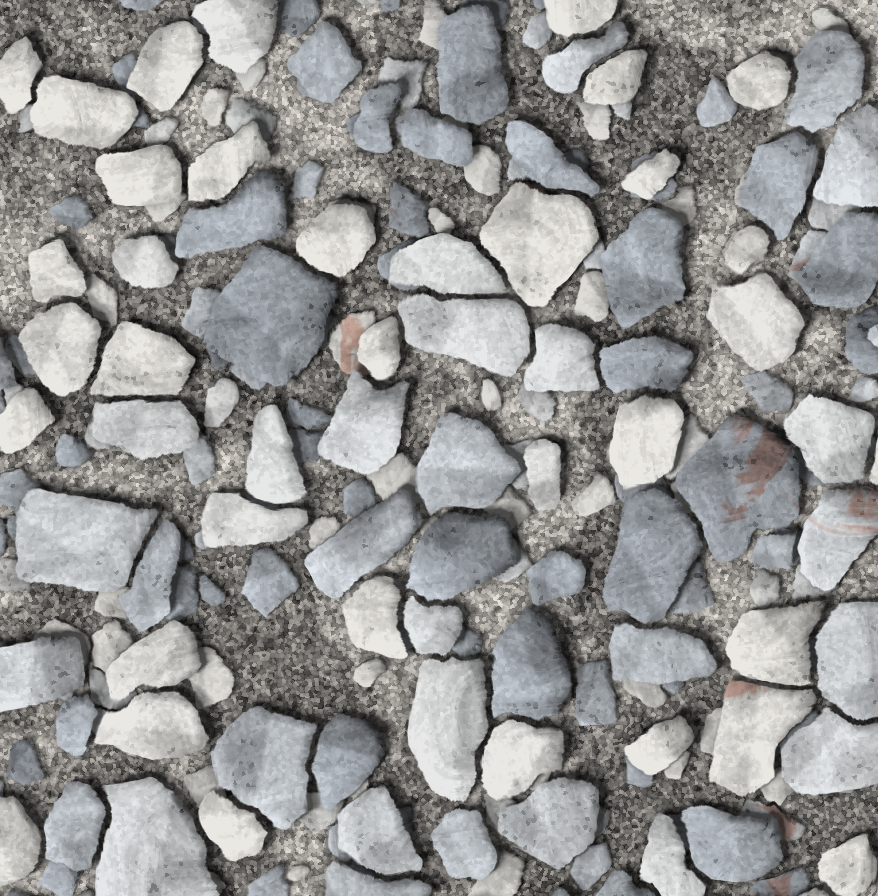
Give the GLSL for this texture, as a WebGL 2 fragment shader.

```glsl
#version 300 es
precision highp float;
// Exposed-aggregate concrete: angular pale stones set in gritty grey mortar.
// Stones are rounded polygons on jittered grids, clipped against neighbours,
// lit from the lower left; cellular grains and layered sines add the texture.
uniform vec2 u_resolution;
out vec4 fragColor;

const float TAU = 6.28318;
const vec2 SHADOW_DIR = vec2(0.8, 0.6);

struct Stone { float edge; vec2 local; vec3 seed; };

vec3 hash3(vec2 p) {
  vec3 q = fract(vec3(p.xyx) * vec3(0.1031, 0.1030, 0.0973));
  q += dot(q, q.yxz + 33.33);
  return fract((q.xxy + q.yzz) * q.zyx);
}

// Layered sines with domain warping, roughly -1..1
float ripples(vec2 p) {
  float sum = 0.0, amp = 0.55;
  for (int i = 0; i < 5; i++) {
    p = mat2(0.8, 0.6, -0.6, 0.8) * p * 1.75 + 2.3;
    p += sin(p.yx * 0.9 + 1.3);
    sum += amp * sin(p.x) * sin(p.y);
    amp *= 0.66;
  }
  return sum;
}

// Cellular noise: x = distance to the nearest grain, y = its random tone
vec2 grains(vec2 p) {
  vec2 cell = floor(p), best = vec2(9.0, 0.0);
  for (int y = -1; y <= 1; y++)
    for (int x = -1; x <= 1; x++) {
      vec2 id = cell + vec2(x, y);
      vec3 h = hash3(id + 57.0);
      float d = length(id + h.xy - p);
      if (d < best.x) best = vec2(d, h.z);
    }
  return best;
}

float smoothMax(float a, float b, float k) {
  float h = max(k - abs(a - b), 0.0) / k;
  return max(a, b) + 0.25 * k * h * h;
}

// Distance to an irregular six-sided stone, in grid units
float stoneDistance(vec2 p, vec3 seed) {
  float turn = seed.x * TAU, size = mix(0.31, 0.69, seed.y), d = -9.0;
  p = mat2(cos(turn), -sin(turn), sin(turn), cos(turn)) * p;
  vec2 radii = size * vec2(1.15, mix(0.48, 0.95, seed.z));
  for (int i = 0; i < 6; i++) {
    vec2 jitter = fract(seed.zx * (float(i) * 7.13 + 11.7) + seed.y * 5.3);
    float a = (float(i) + 0.75 * jitter.x) * TAU / 6.0;
    vec2 n = vec2(cos(a), sin(a));
    d = smoothMax(d, dot(p, n) - length(n * radii) * mix(0.68, 1.06, jitter.y), 0.08);
  }
  return d;
}

// Nearest stone of a jittered grid; touching stones are parted by a thin gap
Stone nearestStone(vec2 p, float density, float salt) {
  vec2 cell = floor(p);
  Stone s = Stone(4.0, vec2(0.0), vec3(0.0));
  float second = 4.0;
  for (int y = -1; y <= 1; y++)
    for (int x = -1; x <= 1; x++) {
      vec2 id = cell + vec2(x, y);
      vec3 place = hash3(id + salt), seed = hash3(id + salt + 131.0);
      if (place.z > density) continue;
      vec2 local = p - id - 0.5 - 0.7 * (place.xy - 0.5);
      float d = stoneDistance(local, seed);
      if (d < s.edge) { second = s.edge; s = Stone(d, local, seed); }
      else second = min(second, d);
    }
  s.edge = max(s.edge, 0.5 * (s.edge - second) + 0.03);
  return s;
}

// Shadow on the mortar: two offset copies of the stones plus contact shade
float stoneShadow(vec2 p, float edge, float density, float salt, float reach) {
  float nearEdge = nearestStone(p - SHADOW_DIR * reach * 0.5, density, salt).edge;
  float farEdge = nearestStone(p - SHADOW_DIR * reach, density, salt).edge;
  float shade = 0.6 * smoothstep(0.03, -0.03, nearEdge);
  shade += 0.4 * smoothstep(0.04, -0.04, farEdge);
  return clamp(shade + 0.3 * exp(-max(edge, 0.0) * 16.0), 0.0, 1.0);
}

vec3 stoneColour(Stone s, vec2 uv, float mottle, float grit) {
  float kind = fract(s.seed.x * 17.3 + s.seed.z * 9.1);
  float tone = mix(0.61, 0.86, smoothstep(0.0, 0.7, kind));
  float turn = s.seed.z * 40.0;
  float facet = dot(s.local, vec2(cos(turn), sin(turn))) + 0.04 * mottle;
  float away = dot(s.local / (length(s.local) + 0.05), SHADOW_DIR);
  tone -= 0.10 * smoothstep(0.06, 0.14, facet);
  tone -= 0.13 * dot(s.local, SHADOW_DIR) + 0.10 * mottle;
  tone -= 0.26 * smoothstep(-0.10, 0.0, s.edge) * max(away, 0.0);
  tone += 0.05 * smoothstep(-0.13, -0.04, s.edge) * max(-away, 0.0);
  tone += 0.10 * (grit - 0.5);
  tone -= 0.22 * smoothstep(0.82, 1.0, grit) * smoothstep(0.0, 0.5, mottle);
  vec3 tint = mix(vec3(0.965, 1.0, 1.04), vec3(1.01, 1.0, 0.975), smoothstep(0.2, 0.8, kind));
  float rust = step(0.94, s.seed.y) * smoothstep(0.25, 0.6, ripples(uv * 14.0));
  return min(tone, 0.91) * mix(tint, vec3(0.85, 0.6, 0.52), 0.6 * rust);
}

void main() {
  vec2 uv = gl_FragCoord.xy / u_resolution.y;
  float blur = 1.1 / u_resolution.y;
  vec2 fine = grains(uv * 230.0), coarse = grains(uv * 95.0);
  float mottle = ripples(uv * 22.0), cement = ripples(uv * 5.0 + 4.0);
  // Mortar: pale cement patches between darker sand, with small pits
  float pale = smoothstep(-0.35, 0.5, cement + 0.5 * mottle);
  float tone = mix(0.45, 0.69, pale) + 0.33 * (fine.y - 0.5) + 0.20 * (coarse.y - 0.5);
  tone -= 0.10 * smoothstep(0.4, 0.9, fine.x);
  tone -= 0.24 * smoothstep(0.8, 0.95, coarse.y) * smoothstep(0.6, 0.2, coarse.x);
  vec3 colour = clamp(tone, 0.14, 0.88) * vec3(1.025, 1.0, 0.965);
  // Rough outlines shared by both stone sizes
  vec2 wobble = vec2(mottle, ripples(uv.yx * 24.0 + 7.0)) * 0.0045 + 0.0012 * (coarse.x - 0.4);
  vec2 bigP = (uv + wobble) * 9.0 + 3.0, smallP = (uv + wobble) * 19.0 + 5.0;
  // Pebbles lie under the large stones
  Stone pebble = nearestStone(smallP, 0.36, 71.0);
  colour *= 1.0 - 0.5 * stoneShadow(smallP, pebble.edge, 0.36, 71.0, 0.15);
  vec3 pebbleColour = stoneColour(pebble, uv, mottle, fine.y) * 0.95;
  colour = mix(colour, pebbleColour, smoothstep(blur, -blur, pebble.edge / 19.0));
  Stone stone = nearestStone(bigP, 0.97, 19.0);
  colour *= 1.0 - 0.66 * stoneShadow(bigP, stone.edge, 0.97, 19.0, 0.17);
  vec3 bigColour = stoneColour(stone, uv, mottle, fine.y);
  colour = mix(colour, bigColour, smoothstep(blur, -blur, stone.edge / 9.0));
  fragColor = vec4(clamp(colour, 0.0, 1.0), 1.0);
}
```
